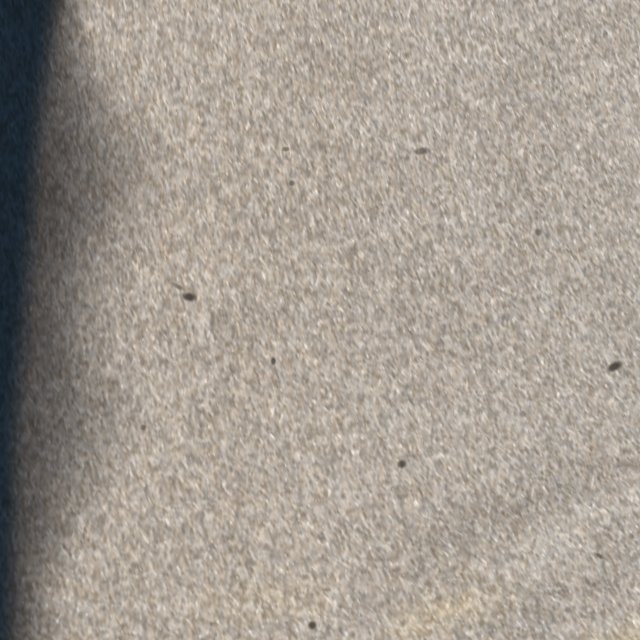
Write a three.js fragment shader that draws this texture.

```glsl
varying vec2 vUv;

const vec3 SAND = vec3(0.712, 0.671, 0.624);
const vec3 CREAM = vec3(0.82, 0.75, 0.63);
const vec3 SHADE = vec3(0.105, 0.150, 0.188);
const vec3 PENUMBRA = vec3(0.245, 0.238, 0.238);
const vec3 PEBBLE = vec3(0.27, 0.25, 0.225);
const vec2 GRAIN_FREQ = vec2(185.0, 112.0);
const float GRAIN_CONTRAST = 0.19;
const float FINE_CONTRAST = 0.13;
const float GLINT = 0.12;
const float TINT = 0.03;
const float MOTTLE = 0.05;

float hash(vec2 p) {
  vec3 q = fract(p.xyx * vec3(0.1031, 0.1030, 0.0973));
  q += dot(q, q.yzx + 33.33);
  return fract((q.x + q.y) * q.z);
}

float noise(vec2 p) {
  vec2 i = floor(p);
  vec2 f = fract(p);
  f = f * f * (3.0 - 2.0 * f);
  return mix(mix(hash(i), hash(i + vec2(1.0, 0.0)), f.x),
             mix(hash(i + vec2(0.0, 1.0)), hash(i + 1.0), f.x), f.y);
}

float fbm(vec2 p) {
  float sum = 0.0;
  float amp = 0.5;
  for (int i = 0; i < 4; i++) {
    sum += amp * noise(p);
    p = p * 2.03 + 17.0;
    amp *= 0.5;
  }
  return sum / 0.9375;
}

// Soft ellipse, tilted by a slope
float spot(vec2 p, vec2 center, vec2 radius, float slope) {
  vec2 d = p - center;
  d.y -= slope * d.x;
  return 1.0 - smoothstep(0.35, 1.3, length(d / radius));
}

// Soft ridge along a line, limited to a range of x
float ridge(vec2 p, float height, float slope, float width, vec2 span) {
  float d = (p.y - height - slope * (p.x - span.x)) / width;
  float fade = smoothstep(span.x - 0.08, span.x + 0.05, p.x)
             * (1.0 - smoothstep(span.y - 0.05, span.y + 0.08, p.x));
  return exp(-d * d) * fade;
}

// Slanted grains, leaning more towards the right
vec3 grains(vec2 p) {
  vec2 q = vec2(p.x + 0.22 * p.y + 0.45 * p.x * p.y,
                p.y - 0.22 * p.x - 0.22 * p.x * p.x);
  vec2 g = q * GRAIN_FREQ + 0.5 * noise(p * 45.0);
  vec2 turned = vec2(0.85 * g.x + 0.53 * g.y, 0.85 * g.y - 0.53 * g.x);
  float coarse = noise(g) - 0.5;
  float fine = noise(turned * 1.45 + 41.0) - 0.5;
  float clump = noise(turned * 0.6 + 70.0) - 0.5;
  float glint = smoothstep(0.74, 1.0, noise(turned * 0.8 + 190.0));
  float warm = noise(g * 0.7 + 150.0) - 0.5;
  return vec3(GRAIN_CONTRAST * coarse + FINE_CONTRAST * fine
              + 0.07 * clump + GLINT * glint - 0.008)
       + TINT * warm * vec3(1.0, 0.1, -1.0);
}

// Small dark stones
float pebbles(vec2 p) {
  float m = spot(p, vec2(0.296, 0.536), vec2(0.011, 0.007), -0.1);
  m = max(m, spot(p, vec2(0.960, 0.427), vec2(0.013, 0.008), 0.35));
  m = max(m, 0.65 * spot(p, vec2(0.659, 0.764), vec2(0.013, 0.006), 0.1));
  m = max(m, 0.85 * spot(p, vec2(0.628, 0.275), vec2(0.007), 0.0));
  m = max(m, 0.95 * spot(p, vec2(0.488, 0.023), vec2(0.007), 0.0));
  m = max(m, 0.80 * spot(p, vec2(0.427, 0.436), vec2(0.004, 0.006), 0.0));
  m = max(m, 0.60 * spot(p, vec2(0.447, 0.767), vec2(0.006, 0.004), 0.0));
  m = max(m, 0.65 * spot(p, vec2(0.456, 0.714), vec2(0.005), 0.0));
  m = max(m, 0.40 * spot(p, vec2(0.552, 0.607), vec2(0.008), 0.0));
  m = max(m, 0.60 * spot(p, vec2(0.841, 0.637), vec2(0.006), 0.0));
  m = max(m, 0.45 * spot(p, vec2(0.277, 0.553), vec2(0.010, 0.004), -0.5));
  m = max(m, 0.55 * spot(p, vec2(0.224, 0.332), vec2(0.005), 0.0));
  return max(m, 0.65 * spot(p, vec2(0.937, 0.131), vec2(0.006, 0.004), -0.6));
}

void main() {
  vec2 p = vUv;
  float cloud = fbm(p * 6.0 + 5.0) - 0.5;

  // Ground tone, slightly cooler to the right
  vec3 color = SAND + MOTTLE * cloud;
  color += vec3(-0.014, -0.006, 0.002) * smoothstep(0.3, 1.0, p.x);

  // Pale ripples in the lower right corner
  vec2 r = p + vec2(0.0, 0.06 * cloud);
  color = mix(color, CREAM, 0.55 * ridge(r, 0.008, 0.36, 0.028, vec2(0.63, 0.76)));
  color = mix(color, CREAM, 0.45 * ridge(r, 0.005, 0.25, 0.025, vec2(0.93, 1.10)));
  color = mix(color, CREAM, 0.22 * ridge(r, 0.040, 0.15, 0.035, vec2(0.33, 0.50)));
  color += 0.050 * ridge(r, 0.120, 0.55, 0.032, vec2(0.80, 1.10));
  color -= 0.040 * ridge(r, 0.140, 0.45, 0.045, vec2(0.66, 1.10));
  color -= 0.045 * ridge(r, 0.020, 0.45, 0.025, vec2(0.76, 0.95));

  color += grains(p);
  color = mix(color, PEBBLE, 0.9 * pebbles(p));

  // Curved shadow on the left with a wavering penumbra
  float edge = 0.012 + 0.02 * p.y + 0.05 * p.y * p.y;
  float width = 0.10 + 0.54 * p.y * (1.0 - p.y) + 0.035 * cos(15.0 * (p.y - 0.75));
  float core = smoothstep(-0.024, 0.022, p.x - edge + 0.006 * cloud);
  float lit = smoothstep(-0.15, 1.0, (p.x - edge + 0.03 * cloud) / width);
  vec3 light = mix(mix(SHADE, PENUMBRA, core) / SAND, vec3(1.0), lit * core);
  gl_FragColor = vec4(clamp(color * light, 0.0, 1.0), 1.0);
}
```
